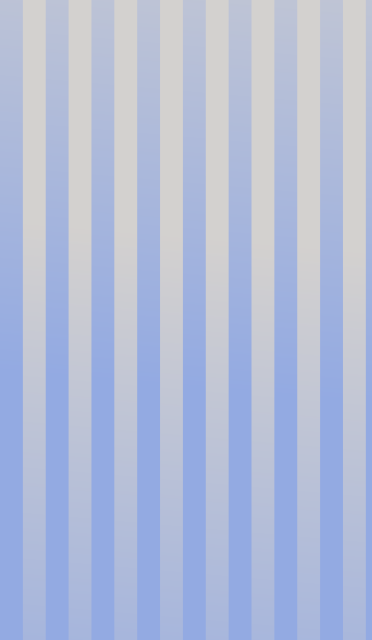
This pattern is drawn by a WebGL 2 fragment shader. Its source:

```glsl
#version 300 es
precision highp float;

uniform vec2 u_resolution;
out vec4 fragColor;

// 1 on the first half of each repeat, 0 on the second, with soft edges
float stripeMask(float phase, float pixel) {
    float edgeDistance = 0.25 - abs(fract(phase) - 0.25);
    float wrapped = max(edgeDistance, 0.25 - abs(fract(phase) - 1.25));
    return clamp(wrapped / pixel + 0.5, 0.0, 1.0);
}

void main() {
    vec2 uv = gl_FragCoord.xy / u_resolution;
    vec3 warmGray = vec3(0.828, 0.818, 0.812);
    vec3 softBlue = vec3(0.576, 0.666, 0.886);

    // Slightly tilted vertical fade, shared by both stripe families
    float fade = (0.63 - uv.y + 0.05 * (0.5 - uv.x)) / 0.92;
    vec3 paleStripe = mix(warmGray, softBlue, clamp(fade, 0.0, 1.0));
    vec3 blueStripe = mix(warmGray, softBlue, clamp(fade + 0.74, 0.0, 1.0));

    // A little over eight repeats across, starting with blue
    float repeats = 8.135;
    float blue = stripeMask(uv.x * repeats, repeats / u_resolution.x);
    fragColor = vec4(mix(paleStripe, blueStripe, blue), 1.0);
}
```
